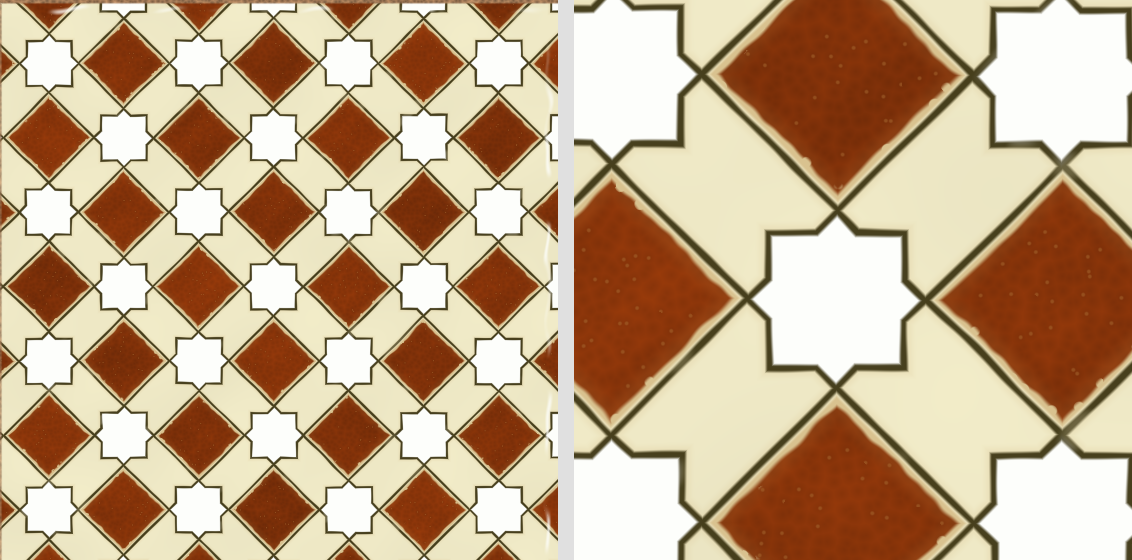
Left: the whole. Right: its middle third, enlarged.
This pattern is drawn by a WebGL 1 fragment shader. Its source:

```glsl
precision highp float;
uniform vec2 u_resolution;

// Layout: stars and diamonds alternate on a checkerboard lattice
const vec2 FIRST_STAR = vec2(0.0875, 0.0895);
const vec2 LATTICE_STEP = vec2(0.1344, 0.1329);

// Sizes in lattice steps
const float DIAMOND_REACH = 0.605;
const float STAR_REACH = 0.395;
const float STAR_SQUARE = 0.303;
const float LINE_HALF = 0.0145;
const float RIM_INSET = 0.026;
const float BROWN_INSET = 0.050;
const float SOFTNESS = 0.009;
const float WOBBLE = 0.007;
const float JITTER = 0.010;

const vec3 CREAM = vec3(0.935, 0.912, 0.775);
const vec3 WHITE = vec3(0.992, 0.996, 0.985);
const vec3 BROWN = vec3(0.510, 0.195, 0.035);
const vec3 AMBER = vec3(0.650, 0.400, 0.180);
const vec3 RIM = vec3(0.850, 0.760, 0.560);
const vec3 LINE = vec3(0.250, 0.220, 0.085);
const vec3 CLAY = vec3(0.600, 0.450, 0.320);

float hash(vec2 p) {
  vec3 q = fract(vec3(p.xyx) * 0.1031);
  q += dot(q, q.yzx + 33.33);
  return fract((q.x + q.y) * q.z);
}

vec2 hash2(vec2 p) {
  return vec2(hash(p + 17.3), hash(p + 61.7));
}

// Distance to the nearest scattered point, and that point's random value
vec2 cellular(vec2 p) {
  vec2 base = floor(p);
  vec2 nearest = vec2(9.0, 0.0);
  for (int j = -1; j <= 1; j++) {
    for (int i = -1; i <= 1; i++) {
      vec2 cell = base + vec2(float(i), float(j));
      float d = length(cell + hash2(cell) - p);
      if (d < nearest.x) nearest = vec2(d, hash(cell + 5.1));
    }
  }
  return nearest;
}

float waves(vec2 p) {
  return (sin(p.x + 1.7 * sin(p.y * 0.8)) + sin(p.y * 1.3 + 1.4 * sin(p.x * 0.7))
        + 0.5 * sin(p.x * 2.3 - p.y * 1.9)) / 2.5;
}

// Nearest lattice point whose coordinates have an even sum
vec2 evenCentre(vec2 p) {
  vec2 k = floor(vec2(p.x + p.y, p.x - p.y) * 0.5 + 0.5);
  return vec2(k.x + k.y, k.x - k.y);
}

float diamondDistance(vec2 p, float reach) {
  return (abs(p.x) + abs(p.y) - reach) * 0.70711;
}

float starDistance(vec2 p) {
  float square = max(abs(p.x), abs(p.y)) - STAR_SQUARE;
  return min(square, diamondDistance(p, STAR_REACH));
}

float inside(float d, float soft) {
  return 1.0 - smoothstep(-soft, soft, d);
}

void main() {
  vec2 uv = gl_FragCoord.xy / u_resolution;
  vec2 p = (uv - FIRST_STAR) / LATTICE_STEP;
  float pixel = 1.0 / (min(u_resolution.x, u_resolution.y) * LATTICE_STEP.y);
  float soft = max(SOFTNESS, 0.75 * pixel);

  // Hand-drawn drift of the outlines
  p += WOBBLE * vec2(waves(p.yx * 5.0), waves(p * 5.0 + 4.0));
  vec2 starId = evenCentre(p);
  vec2 diamondId = evenCentre(p - vec2(1.0, 0.0)) + vec2(1.0, 0.0);
  float star = starDistance(p - starId - JITTER * (hash2(starId) - 0.5));
  float diamond = diamondDistance(p - diamondId - JITTER * (hash2(diamondId) - 0.5), DIAMOND_REACH);

  // Cream and white glazes
  vec3 color = CREAM * (1.0 + 0.015 * waves(p * 2.5));
  color = mix(color, RIM, 0.25 * inside(min(abs(star), abs(diamond)) - 0.035, 0.025));
  color = mix(color, WHITE, inside(star, soft));

  // Brown glaze with tonal drift, mottling and pale pinholes
  float tone = 0.92 + 0.16 * hash(diamondId + 9.0) + 0.05 * waves(p * 7.0);
  vec2 mottle = cellular(p * 17.0);
  vec3 brown = BROWN * (tone + 0.12 * (mottle.x - 0.45));
  float pinhole = inside(mottle.x - 0.14, 0.08) * step(0.86, mottle.y);
  brown = mix(brown, AMBER, 0.55 * pinhole);
  brown = mix(brown, AMBER, 0.22 * smoothstep(-0.14, -BROWN_INSET, diamond));
  float chip = 0.010 * waves(p * 19.0) + 0.012 * step(0.85, mottle.y) * inside(mottle.x - 0.35, 0.1);
  color = mix(color, RIM, inside(diamond + RIM_INSET, soft));
  color = mix(color, brown, inside(diamond + BROWN_INSET + chip, soft * 1.3));

  // Dark outlines, uneven in weight and faintly worn
  float weight = LINE_HALF + 0.003 * waves(p * 11.0);
  float outline = inside(min(abs(star), abs(diamond)) - weight, soft);
  color = mix(color, LINE, outline * (0.96 - 0.22 * smoothstep(0.55, 0.9, waves(p * 8.0 + 2.0))));

  // Broken gloss along the top and right edges, bare clay at the border
  vec2 inset = 1.0 - uv;
  float edge = min(inset.x, inset.y);
  float gloss = inside(abs(edge - 0.017 - 0.006 * waves(p * 6.0)) - 0.003, 0.003);
  color = mix(color, WHITE, 0.75 * gloss * smoothstep(-0.2, 0.5, waves(p * 4.0 + 1.0)));
  float clay = max(inside(inset.y - 0.006, 0.0025), 0.7 * inside(uv.x - 0.003, 0.002));
  color = mix(color, CLAY * (0.8 + 0.5 * mottle.x), clay);

  gl_FragColor = vec4(color, 1.0);
}
```
